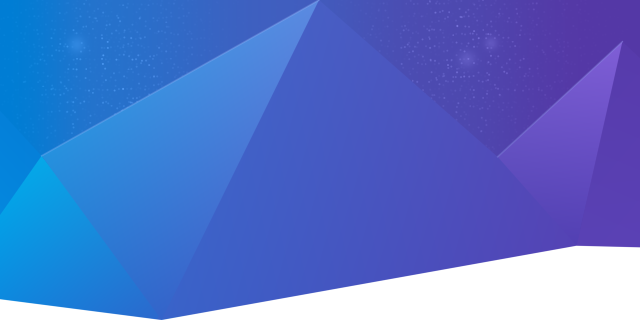
This background is drawn by a Shadertoy shader. Its source:

```glsl
float hash(vec2 p) {
    return fract(sin(dot(p, vec2(127.1, 311.7))) * 43758.5453);
}

float cross2(vec2 a, vec2 b) {
    return a.x * b.y - a.y * b.x;
}

float segmentDistance(vec2 p, vec2 a, vec2 b) {
    vec2 ab = b - a;
    return length(p - a - ab * clamp(dot(p - a, ab) / dot(ab, ab), 0.0, 1.0));
}

// Triangle with a colour at each corner, blended by barycentric weights
vec3 paintFacet(vec3 base, vec2 p, vec2 a, vec2 b, vec2 c,
                vec3 colA, vec3 colB, vec3 colC, float blur) {
    float area = cross2(b - a, c - a);
    vec3 w = vec3(cross2(b - p, c - p), cross2(c - p, a - p), cross2(a - p, b - p)) / area;
    vec3 heights = abs(area) / vec3(length(c - b), length(a - c), length(b - a));
    vec3 d = w * heights;
    float inside = min(d.x, min(d.y, d.z));
    vec3 facet = w.x * colA + w.y * colB + w.z * colC;
    return mix(base, facet, smoothstep(-blur, blur, inside));
}

vec3 paintRidge(vec3 base, vec2 p, vec2 a, vec2 b, float strength, float blur) {
    float line = 1.0 - smoothstep(0.0005, 0.0015 + blur, segmentDistance(p, a, b));
    return mix(base, vec3(0.65, 0.75, 1.0), line * strength);
}

vec3 skyColor(vec2 p) {
    vec3 c = mix(vec3(0.0, 0.49, 0.83), vec3(0.14, 0.45, 0.80), smoothstep(0.02, 0.32, p.x));
    c = mix(c, vec3(0.25, 0.37, 0.75), smoothstep(0.25, 0.90, p.x));
    c = mix(c, vec3(0.30, 0.29, 0.69), smoothstep(0.85, 1.40, p.x));
    return mix(c, vec3(0.33, 0.22, 0.65), smoothstep(1.35, 1.85, p.x));
}

// One faint speck in each grid cell
float dust(vec2 p, float cells, float blur) {
    vec2 id = floor(p * cells);
    vec2 center = 0.2 + 0.6 * vec2(hash(id), hash(id + 17.3));
    float d = length(fract(p * cells) - center) / cells;
    float brightness = pow(hash(id + 41.7), 5.0);
    return brightness * (1.0 - smoothstep(0.0005, 0.002 + blur, d));
}

float glow(vec2 p, vec2 center, float radius) {
    vec2 q = (p - center) / radius;
    return exp(-dot(q, q));
}

// Height of the pale ground: a valley followed by a low crest
float groundHeight(float x) {
    float leftSlope = 0.065 - 0.1287 * x;
    float longSlope = 0.179 * (x - 0.505);
    float rightSlope = 0.232 - 0.025 * (x - 1.802);
    return min(max(leftSlope, longSlope), rightSlope);
}

void mainImage(out vec4 fragColor, in vec2 fragCoord) {
    float px = 1.0 / iResolution.y;
    float blur = 0.7 * px;
    vec2 p = fragCoord * vec2(2.0 / iResolution.x, px);

    vec2 peak = vec2(0.997, 1.0);
    vec2 shoulder = vec2(0.130, 0.513);
    vec2 valley = vec2(0.505, 0.0);
    vec2 saddle = vec2(1.555, 0.510);
    vec2 rightPeak = vec2(1.945, 0.870);
    vec2 crest = vec2(1.802, 0.232);

    // Sky with clustered dust and soft lights
    vec3 col = skyColor(p);
    float clusters = glow(p, vec2(0.34, 0.78), 0.24) + glow(p, vec2(1.45, 0.85), 0.26);
    col += 0.16 * clusters * (dust(p, 45.0, px) + dust(p + 3.7, 75.0, px));
    col += 0.07 * (glow(p, vec2(1.46, 0.815), 0.025) + glow(p, vec2(1.535, 0.865), 0.02)
                 + glow(p, vec2(0.24, 0.86), 0.025));

    // Left facets
    col = paintFacet(col, p, shoulder, vec2(-0.3, 0.98), vec2(-0.3, -0.3),
        vec3(0.02, 0.50, 0.85), vec3(0.0, 0.50, 0.85), vec3(0.0, 0.62, 0.93), blur);
    col = paintFacet(col, p, shoulder, vec2(-0.3, -0.099), vec2(0.53, 0.0),
        vec3(0.02, 0.66, 0.91), vec3(0.0, 0.55, 0.89), vec3(0.18, 0.40, 0.80), blur);

    // Main mountain: shaded side, then lit side
    col = paintFacet(col, p, peak, vec2(0.49, 0.0), vec2(1.9, 0.207),
        vec3(0.28, 0.37, 0.77), vec3(0.22, 0.39, 0.79), vec3(0.34, 0.25, 0.70), blur);
    col = paintFacet(col, p, shoulder, peak, valley,
        vec3(0.14, 0.57, 0.87), vec3(0.36, 0.54, 0.88), vec3(0.20, 0.39, 0.79), blur);

    // Right mountain: shaded side, then lit side
    col = paintFacet(col, p, rightPeak, vec2(1.79, 0.18), vec2(2.9, -0.03),
        vec3(0.34, 0.23, 0.67), vec3(0.35, 0.26, 0.71), vec3(0.38, 0.25, 0.73), blur);
    col = paintFacet(col, p, saddle, rightPeak, crest,
        vec3(0.38, 0.31, 0.75), vec3(0.50, 0.37, 0.84), vec3(0.32, 0.25, 0.70), blur);

    // Thin light on the ridges
    col = paintRidge(col, p, shoulder, peak, 0.28, px);
    col = paintRidge(col, p, saddle, rightPeak, 0.22, px);

    // White ground
    float ground = groundHeight(p.x) - p.y;
    col = mix(col, vec3(1.0), smoothstep(-blur, blur, ground));
    fragColor = vec4(col, 1.0);
}
```
